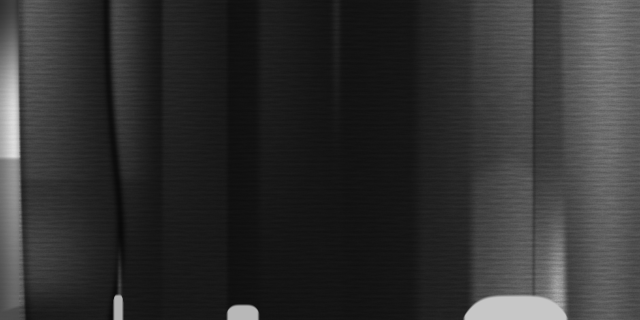
A Shadertoy shader for this texture:

```glsl
float hash(vec2 cell) {
    return fract(sin(dot(cell, vec2(127.1, 311.7))) * 43758.5);
}

// Distance to the nearest scattered point
float cellular(vec2 p) {
    vec2 cell = floor(p);
    float nearest = 2.0;
    for (int j = -1; j <= 1; j++)
    for (int i = -1; i <= 1; i++) {
        vec2 c = cell + vec2(i, j);
        vec2 point = c + vec2(hash(c), hash(c + 57.3));
        nearest = min(nearest, distance(p, point));
    }
    return nearest;
}

float rise(float center, float halfWidth, float x) {
    return smoothstep(center - halfWidth, center + halfWidth, x);
}

float bump(float center, float width, float x) {
    float d = (x - center) / width;
    return exp(-d * d);
}

// Lays a shaded fold over everything right of its left edge
float fold(float below, float x, float left, float right,
           float toneLeft, float toneRight, float soft) {
    float tone = mix(toneLeft, toneRight, smoothstep(left, right, x));
    return mix(below, tone, rise(left, soft, x));
}

// Rounded opening below the hem
float opening(vec2 p, float left, float right, float top, float sag, float soft) {
    float across = (p.x - 0.5 * (left + right)) / (0.5 * (right - left));
    float hem = top - sag * pow(abs(across), 4.0);
    float sides = rise(left, soft, p.x) * (1.0 - rise(right, soft, p.x));
    return sides * (1.0 - rise(hem, soft, p.y));
}

// Light seen beside the first fold
float windowLight(vec2 p) {
    float upper = mix(0.88, 0.26, smoothstep(0.64, 1.0, p.y));
    float lower = mix(0.40, 0.60, smoothstep(0.03, 0.48, p.y));
    float light = mix(lower, upper, rise(0.505, 0.008, p.y));
    light *= mix(0.72, 1.0, smoothstep(-0.01, 0.05, p.x));
    return mix(light, 0.30, 1.0 - rise(0.025 + 0.3 * p.x, 0.006, p.y));
}

float curtain(vec2 p) {
    float x = p.x;
    float y = p.y;
    float hemBand = 1.0 - rise(0.44, 0.012, y);
    float shade = 1.0 - 0.18 * hemBand;

    // Left folds
    float leftEdge = 0.058 + 0.022 * (1.0 - y) * (1.0 - y);
    float seam = 0.335 + 0.043 * bump(0.24, 0.38, y) - 0.014 * bump(0.0, 0.12, y);
    float body = mix(0.25, 0.36, smoothstep(0.35, 1.0, y)) * shade;
    body += 0.06 * bump(0.22, 0.12, y);
    body *= mix(0.5, 1.0, smoothstep(0.0, 0.14, y));
    float tone = windowLight(p);
    tone = fold(tone, x, leftEdge, seam + 0.01, body, 0.11, 0.005);
    tone *= 1.0 - 0.3 * bump(leftEdge + 0.005, 0.014, x);
    float second = mix(0.12, 0.29, smoothstep(0.1, 0.95, y)) * shade;
    tone = fold(tone, x, seam, 0.51, second, 0.085, 0.009);
    tone *= 1.0 - 0.65 * bump(seam, 0.014, x);
    float slit = bump(0.374, 0.007, x) * (1.0 - smoothstep(0.10, 0.27, y));
    tone = mix(tone, 0.33, slit * 0.7);

    // Dark middle folds
    float middle = mix(0.095, 0.15, smoothstep(0.0, 1.0, y));
    tone = fold(tone, x, 0.508, 0.72, middle, 0.095, 0.010);
    tone = fold(tone, x, 0.71, 0.80, 0.065, 0.07, 0.010);
    tone = fold(tone, x, 0.81, 1.04, middle * 0.82, 0.08, 0.018);
    tone += 0.055 * bump(1.052, 0.013, x) * smoothstep(0.45, 1.0, y);
    tone = fold(tone, x, 1.07, 1.30, 0.075, 0.085, 0.014);

    // Sheer right folds
    tone = fold(tone, x, 1.305, 1.48, 0.125, mix(0.13, 0.20, y), 0.025);
    float sheer = mix(0.26, 0.33, smoothstep(0.5, 1.0, y));
    float overlap = 1.0 - rise(0.50 - 0.5 * abs(x - 1.59), 0.04, y);
    sheer += overlap * mix(0.10, 0.05, smoothstep(0.0, 0.45, y));
    tone = fold(tone, x, 1.475, 1.66, sheer * 0.78, sheer * 1.1, 0.020);
    float shadow = mix(0.42, 0.22, smoothstep(0.02, 0.55, y));
    tone = fold(tone, x, 1.668, 1.76, shadow, shadow * 1.12, 0.005);
    tone *= 1.0 - 0.25 * bump(1.668, 0.006, x);
    tone += 0.18 * bump(1.742, 0.025, x) * (1.0 - smoothstep(0.05, 0.40, y));
    float lastEdge = 1.755 + 0.015 * (1.0 - y);
    float last = mix(0.25, 0.34, smoothstep(0.05, 0.9, y));
    tone = fold(tone, x, lastEdge, 1.89, last, last + 0.12, 0.014);
    return tone - 0.08 * smoothstep(1.90, 2.0, x);
}

// Uneven horizontal threads and fine grain
float weave(vec2 p) {
    float drift = 0.9 * sin(p.x * 11.0) + 0.6 * sin(p.x * 27.0 + p.y * 15.0);
    float threads = sin(p.y * 430.0 + drift) + 0.7 * sin(p.y * 287.0 - drift * 1.4);
    float slubs = cellular(p * vec2(24.0, 150.0)) - 0.5;
    float grain = cellular(p * 170.0) - 0.5;
    return 1.0 + 0.045 * threads + 0.13 * slubs + 0.10 * grain;
}

void mainImage(out vec4 fragColor, in vec2 fragCoord) {
    vec2 p = fragCoord / iResolution.xy * vec2(2.0, 1.0);
    float cloth = step(0.058, p.x);
    float tone = curtain(p) * mix(1.0, weave(p), 0.2 + 0.8 * cloth);

    // Bright floor below the hem
    tone = mix(tone, 0.70, opening(p, 0.355, 0.384, 0.078, 0.012, 0.005));
    tone = mix(tone, 0.72, opening(p, 0.710, 0.808, 0.047, 0.020, 0.005));
    tone = mix(tone, 0.78, opening(p, 1.450, 1.772, 0.076, 0.065, 0.006));
    fragColor = vec4(vec3(clamp(tone, 0.0, 1.0)), 1.0);
}
```
